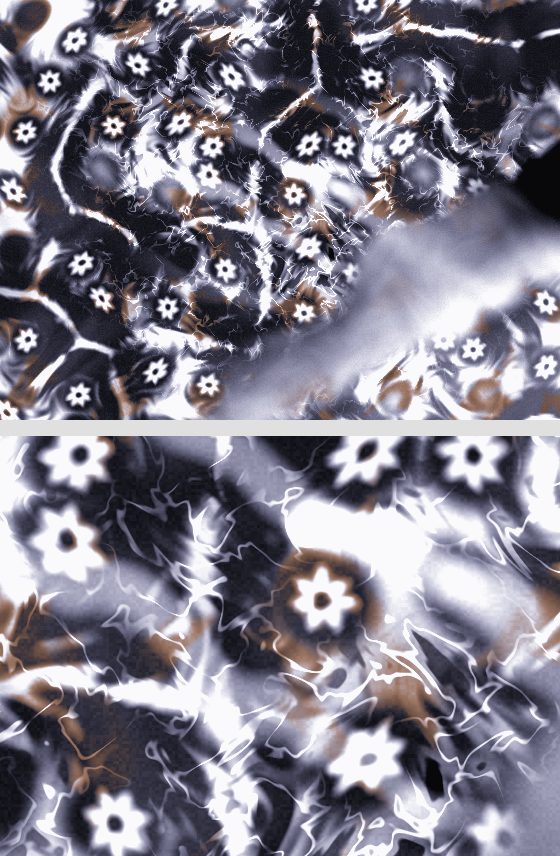
Top: the whole. Bottom: its middle third, enlarged.
This texture is drawn by a WebGL 1 fragment shader. Its source:

```glsl
precision highp float;
uniform vec2 u_resolution;

const float TAU = 6.28318;
const float CELL_DENSITY = 6.5;

vec2 hash2(vec2 p) {
  return fract(sin(vec2(dot(p, vec2(127.1, 311.7)), dot(p, vec2(269.5, 183.3)))) * 43758.5);
}

// Layered, folded sines; p is counted in waves
float liquid(vec2 p) {
  float sum = 0.0;
  float amp = 0.5;
  p *= TAU;
  for (int i = 0; i < 4; i++) {
    p += 0.7 * sin(p.yx * 0.8 + float(i) * 1.9);
    sum += amp * 0.5 * (sin(p.x) + sin(p.y));
    p = mat2(0.8, -0.6, 0.6, 0.8) * p * 1.7;
    amp *= 0.6;
  }
  return sum;
}

// Rounded cellular bumps: height, offset from nearest centre, cell id
vec4 cells(vec2 p) {
  vec2 base = floor(p);
  float total = 0.0;
  float nearest = 9.0;
  vec3 owner = vec3(0.0);
  for (int j = -1; j <= 1; j++) {
    for (int i = -1; i <= 1; i++) {
      vec2 id = base + vec2(float(i), float(j));
      vec2 offset = p - id - 0.15 - 0.7 * hash2(id);
      float d = dot(offset, offset);
      total += exp(-5.0 * d);
      if (d < nearest) {
        nearest = d;
        owner = vec3(offset, hash2(id + 17.0).x);
      }
    }
  }
  return vec4(-log(total) / 5.0, owner);
}

float relief(vec2 p, float ripple) {
  return cells(p * CELL_DENSITY).x + ripple * liquid(p * 6.0);
}

vec2 reliefSlope(vec2 p, float ripple) {
  vec2 e = vec2(0.003, 0.0);
  float h = relief(p, ripple);
  return vec2(relief(p + e.xy, ripple) - h, relief(p + e.yx, ripple) - h) / (e.x * CELL_DENSITY);
}

// Petalled reflection of a ring lamp
float lampSpot(vec2 offset, float radius) {
  float r = length(offset);
  float petals = r + 0.025 * cos(7.0 * atan(offset.y, offset.x + 0.0001));
  return smoothstep(radius, radius * 0.5, petals) * smoothstep(0.02, 0.07, r);
}

// Dark bumps, bright valleys, domes and fine glints
float bumpyTone(vec2 p, float focus) {
  float ripple = mix(0.025, 0.055, focus);
  vec4 cell = cells(p * CELL_DENSITY);
  float steep = length(reliefSlope(p, ripple));
  float r = length(cell.yz);
  float patchy = liquid(p * 2.3 + 4.0);
  float fine = liquid(p * 13.0);

  float valley = smoothstep(0.68, 0.18, steep) * smoothstep(0.2, 0.38, r);
  float tone = 0.08 + 0.12 * smoothstep(-0.2, 0.5, patchy);
  tone += valley * (0.85 + 0.6 * patchy);

  float lace = smoothstep(0.11, 0.02, abs(fine)) * smoothstep(1.05, 0.4, steep);
  tone += 0.55 * focus * lace * smoothstep(0.15, 0.4, r);
  tone -= 0.5 * focus * valley * smoothstep(0.3, 0.5, fine);

  float dome = smoothstep(0.4, 0.28, r) * step(cell.w, 0.3);
  tone += dome * (0.14 + 0.3 * smoothstep(0.26, 0.0, r) + 0.12 * fine);
  float lamp = lampSpot(cell.yz + 0.03 * fine, 0.2);
  return tone + 0.95 * lamp * step(0.45, cell.w);
}

// Bright folds falling to the right across the middle
float foldTone(vec2 p, float bend) {
  float wave = sin(TAU * dot(p, vec2(0.42, 0.91)) / 0.16 + 2.2 * bend);
  float middle = smoothstep(0.36, 0.1, length((p - vec2(0.68, 0.52)) * vec2(0.8, 1.0)));
  return middle * smoothstep(0.4, 1.0, wave);
}

// Satin metal: white at the lower side, shadowed at the far right
float satinTone(vec2 p, float height, float bend) {
  float tone = mix(0.98, 0.42, smoothstep(-0.01, 0.2, height));
  tone += 0.35 * bend + 0.1 * liquid(p * 5.0);
  float shadow = smoothstep(1.12, 1.3, p.x) * smoothstep(0.36, 0.5, p.y);
  return tone - 0.4 * shadow;
}

vec3 steel(float tone) {
  return vec3(tone, tone, tone + 0.42 * tone * (1.0 - tone));
}

void main() {
  vec2 p = gl_FragCoord.xy / u_resolution.y;
  float bend = liquid(p * 1.6 + 0.7);
  float focus = smoothstep(0.75, 0.3, length(p - vec2(0.72, 0.58)));

  // Diagonal smooth band between two bumpy zones
  float above = p.y - 0.03 - 0.55 * (p.x - 0.75);
  float below = 0.05 + 0.8 * (p.x - 0.47) - p.y;
  float band = smoothstep(-0.05, 0.06, below + 0.1 * bend)
             * smoothstep(-0.06, 0.05, above + 0.08 * bend);

  float bumpy = bumpyTone(p + 0.012 * sin(p.yx * 23.0), focus);
  bumpy += 0.5 * foldTone(p, bend);
  bumpy += 0.25 * smoothstep(0.03, -0.1, above) * smoothstep(0.45, 0.75, p.x);
  float tone = mix(bumpy, satinTone(p, above, bend), band);

  // Sensor grain
  tone += 0.05 * (hash2(floor(p * 384.0)).x - 0.5);
  tone = clamp(tone, 0.03, 0.98);

  // Amber reflections on the mid tones
  float amber = smoothstep(0.12, 0.4, liquid(p * 4.5 + 3.0));
  amber *= smoothstep(0.12, 0.3, tone) * smoothstep(0.9, 0.55, tone) * (1.0 - 0.85 * band);
  vec3 warm = vec3(0.66, 0.46, 0.34) * (0.35 + tone);
  gl_FragColor = vec4(mix(steel(tone), warm, 0.8 * amber), 1.0);
}
```
